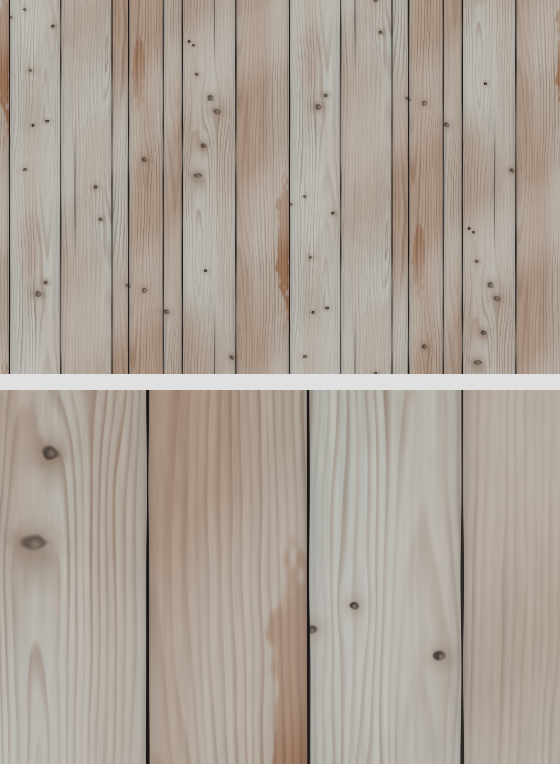
Top, the full canvas; bottom, a detail of the centre.
Write a WebGL 1 fragment shader that draws this texture.

```glsl
precision highp float;
// Weathered pine boards in a half-drop repeat: two columns, each shifted half a tile.
// Two board layouts, counted from the left and right of the tile, fade into each other;
// nested rings, knots, rust stains and slanting light finish the wood.

uniform vec2 u_resolution;

#define COLUMNS 2.0
#define MARGIN 0.034
#define LEFT_BOARD 0.183
#define RIGHT_BOARD 0.1915
#define GAP 0.0016
#define RING 0.0078
#define KNOTS 24
#define PALE vec3(0.73, 0.727, 0.70)
#define TAN vec3(0.68, 0.605, 0.545)
#define RUST vec3(0.88, 0.72, 0.61)
#define GRAIN vec3(0.50, 0.385, 0.31)
#define DARK vec3(0.10, 0.085, 0.08)

const float PI = 3.14159;
const float TILE_ASPECT = 0.75;

float hash(vec2 p) {
  vec3 q = fract(p.xyx * 0.1031);
  q += dot(q, q.yzx + 33.33);
  return fract((q.x + q.y) * q.z);
}

// Value noise over the tile; a whole number of rows makes it wrap in y.
float noise(vec2 t, float across, float rows) {
  vec2 p = t * vec2(across, rows);
  vec2 i = floor(p), f = fract(p);
  f = f * f * (3.0 - 2.0 * f);
  float y0 = mod(i.y, rows), y1 = mod(i.y + 1.0, rows);
  return mix(mix(hash(vec2(i.x, y0)), hash(vec2(i.x + 1.0, y0)), f.x),
             mix(hash(vec2(i.x, y1)), hash(vec2(i.x + 1.0, y1)), f.x), f.y);
}

float bump(float x, float centre) {
  return exp(-45.0 * (x - centre) * (x - centre));
}

// Wood of one board: tone from its place in the tile, rings nested around its pith.
vec3 boardColor(vec2 t, float centre, float bend) {
  float id = hash(vec2(floor(centre * 1000.0), 3.0));
  vec2 own = t + vec2(id * 7.0, 0.0);
  float warmth = bump(centre, 0.47) + bump(centre, 0.92);
  float tone = warmth * 0.8 + 0.12 + 1.0 * (noise(own, 16.0, 3.0) - 0.5);
  vec3 color = mix(PALE, TAN, clamp(tone, -0.1, 1.25));

  float side = (t.x - centre) * TILE_ASPECT - bend + 0.16 * (id - 0.5);
  side += 0.012 * (noise(own, 8.0, 4.0) - 0.5) + 0.003 * (noise(own, 30.0, 14.0) - 0.5);
  float arch = 0.03 * sin(PI * (t.y - id));
  float rings = length(vec2(side, arch)) / RING + 0.7 * noise(own, 50.0, 3.0);
  float ring = fract(rings);
  float late = smoothstep(0.35, 0.82, ring) * (1.0 - smoothstep(0.84, 1.0, ring));
  float age = hash(vec2(floor(rings), id * 50.0));
  float strength = 0.08 + 0.36 * noise(own, 18.0, 5.0) + 0.12 * warmth;
  color = mix(color, GRAIN, late * strength * (0.4 + 0.95 * age));
  float fibre = noise(own, 190.0, 6.0) + 0.6 * noise(own, 260.0, 40.0) - 0.8;
  return color + 0.045 * fibre;
}

// Ragged upright stain.
float stain(vec2 t, vec2 centre, vec2 size) {
  vec2 d = (t - centre) / size;
  float ragged = 0.8 * (noise(t, 40.0, 18.0) - 0.5) + 0.5 * (noise(t, 110.0, 60.0) - 0.5);
  return 1.0 - smoothstep(0.7, 1.05, length(d) + ragged);
}

float gapLine(float d, float width, float pixel) {
  return 1.0 - smoothstep(width - 0.5 * pixel, width + 0.6 * pixel, d);
}

void main() {
  vec2 uv = gl_FragCoord.xy / u_resolution;
  vec2 p = vec2(uv.x * COLUMNS - MARGIN, 1.0 - uv.y);
  float column = floor(p.x);
  vec2 t = vec2(p.x - column, fract(p.y - 0.5 * column));
  float pixel = COLUMNS / u_resolution.x;

  // Knots push the grain aside.
  float bend = 0.0, knot = 0.0, halo = 0.0;
  for (int i = 0; i < KNOTS; i++) {
    float n = float(i), lane = mod(n, 3.0);
    float h = hash(vec2(n, 11.0)), kind = hash(vec2(n, 47.0));
    float x = lane < 0.5 ? 0.02 + 0.15 * h : (lane < 1.5 ? 0.64 + 0.16 * h : h);
    vec2 d = t - vec2(x, hash(vec2(n, 29.0)));
    d.y = fract(d.y + 0.5) - 0.5;
    d.x *= TILE_ASPECT;
    float r = mix(0.0045, 0.010, kind * kind);
    float dist = length(d * vec2(0.9, 1.1)) / r + 0.6 * (noise(t, 100.0, 130.0) - 0.5);
    float core = 1.0 - 0.6 * (1.0 - smoothstep(0.1, 0.7, length(d / r - vec2(0.2, 0.15))));
    knot = max(knot, (1.0 - smoothstep(0.5, 1.1, dist)) * core * mix(1.0, 0.5, kind));
    float spread = exp(-dot(d * vec2(1.0, 0.4), d * vec2(1.0, 0.4)) / (10.0 * r * r));
    bend += 0.65 * d.x * spread;
    halo = max(halo, exp(-0.25 * dist * dist));
  }

  // Blend of the two layouts.
  float fade = smoothstep(0.32, 0.64, t.x - 0.3 * cos(2.0 * PI * t.y));
  float a = t.x / LEFT_BOARD, b = (1.0 - t.x) / RIGHT_BOARD;
  vec3 leftWood = boardColor(t, (floor(a) + 0.5) * LEFT_BOARD, bend);
  vec3 rightWood = boardColor(t, 1.0 - (floor(b) + 0.5) * RIGHT_BOARD, bend);
  vec3 color = mix(leftWood, rightWood, fade);

  // Stains, knots and slanting light.
  float rust = max(stain(t, vec2(0.985, 0.66), vec2(0.03, 0.16)),
                   0.6 * stain(t, vec2(0.46, 0.19), vec2(0.022, 0.11)));
  color = mix(color, color * RUST, rust);
  color = mix(color, GRAIN, 0.4 * halo);
  float slant = p.y + 0.5 * p.x + 0.1 * noise(t, 3.0, 3.0);
  float light = smoothstep(0.2, 1.0, 0.5 + 0.5 * cos(2.0 * PI * (2.0 * slant - 0.2)));
  color = mix(color * 0.985, vec3(0.755, 0.737, 0.712), 0.4 * light);
  color = mix(color, DARK, 0.88 * knot);

  // Gaps: full where a layout rules, thin and faint where it fades out.
  float leftD = abs(a - floor(a + 0.5)) * LEFT_BOARD;
  float rightD = abs(b - floor(b + 0.5)) * RIGHT_BOARD;
  float leftGap = max(0.65 * (1.0 - fade), 0.85 - 0.85 * smoothstep(0.57, 0.6, t.x));
  float rightGap = max(0.75 * fade, smoothstep(0.39, 0.41, t.x));
  float width = GAP * (0.4 + 1.0 * noise(t, 5.0, 12.0));
  float shade = max(leftGap * exp(-130.0 * leftD), rightGap * exp(-130.0 * rightD));
  float gap = max(leftGap * gapLine(leftD, width, pixel), rightGap * gapLine(rightD, width, pixel));
  color *= 1.0 - 0.16 * shade;
  gl_FragColor = vec4(mix(color, DARK, gap), 1.0);
}
```
